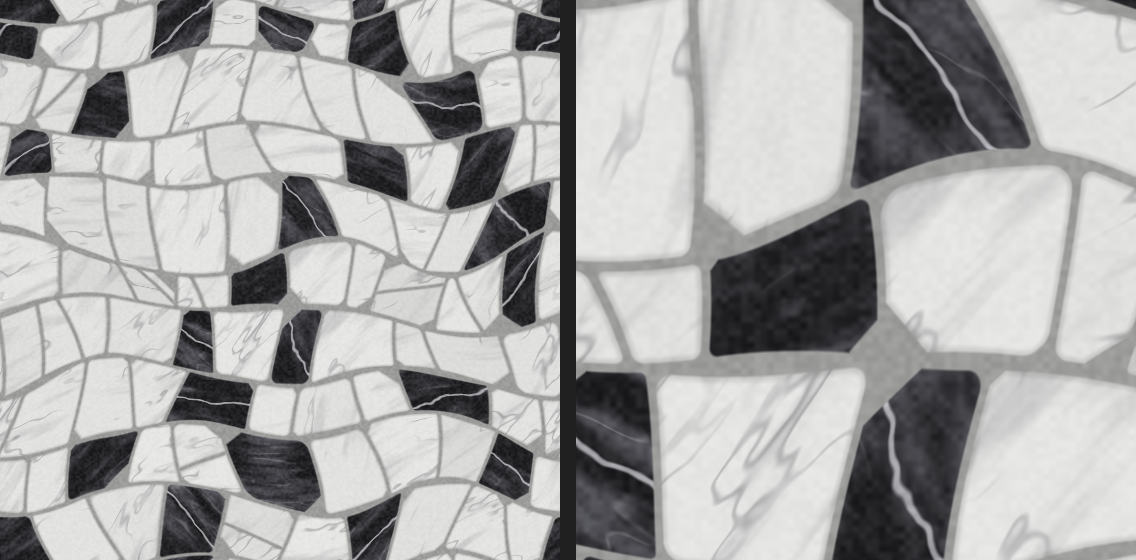
Left, the full canvas; right, a detail of the centre.
Reproduce this texture procedurally as a Shadertoy shader.

```glsl
const vec2 GRID = vec2(10.0, 9.0);     // stones per row, rows
const float GAP = 0.0027;              // half width of the joints
const float ROW_WOBBLE = 0.62;
const float COLUMN_JITTER = 0.5;
const float COLUMN_SLANT = 0.42;
const float WARP = 0.019;
const float MAX_CUT = 0.036;           // largest chipped corner
const float SPLIT_SHARE = 0.16;
const float DARK_LIMIT = 0.42;
const float FREE = 4096.0;             // period for noise local to a stone
const float TAU = 6.2831853;
const vec3 GROUT = vec3(0.61, 0.61, 0.605);
const vec3 WHITE = vec3(0.905, 0.905, 0.9);
const vec3 VEIN_GREY = vec3(0.56, 0.56, 0.57);
const vec3 BLACK = vec3(0.125, 0.125, 0.135);
const vec3 SLATE = vec3(0.31, 0.31, 0.335);
const vec3 PALE_VEIN = vec3(0.72, 0.72, 0.74);

float hash(vec2 p) {
    return fract(sin(dot(p, vec2(127.1, 311.7))) * 43758.5453);
}

vec2 wrap(vec2 cell, vec2 period) {
    return floor(mod(cell + 0.5, period));
}

float noise(vec2 p, vec2 period) {
    vec2 i = floor(p), f = fract(p);
    f = f * f * (3.0 - 2.0 * f);
    float a = hash(wrap(i, period));
    float b = hash(wrap(i + vec2(1, 0), period));
    float c = hash(wrap(i + vec2(0, 1), period));
    float d = hash(wrap(i + vec2(1, 1), period));
    return mix(mix(a, b, f.x), mix(c, d, f.x), f.y);
}

float fbm(vec2 p) {
    float sum = 0.0, weight = 0.55;
    for (int i = 0; i < 3; i++) {
        sum += weight * noise(p, vec2(FREE));
        p = p * 2.1 + 7.3;
        weight *= 0.5;
    }
    return sum;
}

// Height of the wavy line below a row
float rowEdge(float row, float x) {
    vec2 period = vec2(GRID.x * 0.5, GRID.y);
    return row + ROW_WOBBLE * (noise(vec2(x * 0.5, row), period) - 0.5);
}

// Position of the slanted line left of a stone
float columnEdge(vec2 cell, float y) {
    vec2 id = wrap(cell, GRID);
    float shift = hash(vec2(id.y, 41.0));
    float jitter = COLUMN_JITTER * (hash(id + 13.7) - 0.5);
    float slant = COLUMN_SLANT * (hash(id + 29.3) - 0.5);
    return cell.x + shift + jitter + slant * (y - cell.y - 0.5) * 2.0;
}

vec2 corner(vec2 cell, float row) {
    float y = rowEdge(row, columnEdge(cell, row));
    return vec2(columnEdge(cell, y), y) / GRID;
}

float side(vec2 p, vec2 a, vec2 b) {
    vec2 e = normalize(b - a), v = p - a;
    return e.x * v.y - e.y * v.x;
}

vec2 rotate(vec2 p, float angle) {
    float c = cos(angle), s = sin(angle);
    return vec2(c * p.x + s * p.y, c * p.y - s * p.x);
}

vec3 whiteMarble(vec2 q, float tone) {
    float streak = smoothstep(0.45, 0.85, fbm(q * vec2(9.0, 48.0)));
    float ridge = abs(fbm(q * vec2(10.0, 27.0) + 31.0) - 0.48);
    float vein = (1.0 - smoothstep(0.0, 0.035, ridge)) * smoothstep(0.35, 0.8, noise(q * 22.0, vec2(FREE)));
    vec3 color = WHITE - 0.03 * tone;
    return mix(color, VEIN_GREY, 0.32 * streak + 0.5 * vein);
}

vec3 blackMarble(vec2 q, float chance) {
    float cloud = smoothstep(0.3, 0.8, fbm(q * vec2(14.0, 50.0)));
    float bend = 0.022 * (fbm(q * 26.0) - 0.48);
    float line = 1.0 - smoothstep(0.0006, 0.0032, abs(q.y - floor(q.y) - 0.5 + bend));
    float ridge = abs(fbm(q * vec2(9.0, 26.0) + 11.0) - 0.48);
    float wisp = 0.3 * (1.0 - smoothstep(0.0, 0.03, ridge));
    return mix(mix(BLACK, SLATE, cloud), PALE_VEIN, max(wisp * cloud, line * step(0.55, chance) * 0.85));
}

void mainImage(out vec4 fragColor, in vec2 fragCoord) {
    vec2 uv = fragCoord / iResolution.xy;
    vec2 p = uv + WARP * sin(TAU * vec2(2.0 * uv.y - uv.x, 2.0 * uv.x + uv.y) + vec2(1.0, 0.4));
    vec2 g = p * GRID;

    // Find the row, then the stone in it
    vec2 cell = floor(g);
    cell.y += step(rowEdge(cell.y + 1.0, g.x), g.y) - step(g.y, rowEdge(cell.y, g.x));
    for (int i = 0; i < 2; i++) {
        cell.x += step(columnEdge(cell + vec2(1, 0), g.y), g.x) - step(g.x, columnEdge(cell, g.y));
    }
    vec2 id = wrap(cell, GRID);

    // Distances to the four sides
    vec2 right = cell + vec2(1, 0);
    vec2 bl = corner(cell, cell.y), br = corner(right, cell.y);
    vec2 tl = corner(cell, cell.y + 1.0), tr = corner(right, cell.y + 1.0);
    float low = min(side(p, bl, br), (g.y - rowEdge(cell.y, g.x)) / GRID.y);
    float high = min(side(p, tr, tl), (rowEdge(cell.y + 1.0, g.x) - g.y) / GRID.y);
    vec2 across = vec2(side(p, tl, bl), side(p, br, tr));
    if (hash(id + 3.1) > 0.5) across = across.yx;

    // Black stones are kept apart within a row
    float rank = hash(id + 5.9);
    float beside = min(hash(wrap(cell - vec2(1, 0), GRID) + 5.9), hash(wrap(right, GRID) + 5.9));
    bool dark = rank < min(beside, DARK_LIMIT);

    // Split some white stones, chip and round the corners
    vec2 local = p - 0.25 * (bl + br + tl + tr);
    float cleft = rotate(local, TAU * hash(id + 8.3)).x + 0.008;
    bool split = !dark && hash(id + 17.9) < SPLIT_SHARE;
    vec2 inset = vec2(min(across.x, across.y), min(low, high));
    if (split) inset.x = min(inset.x, abs(cleft));
    float radius = mix(0.006, 0.02, pow(hash(id + 2.7), 2.0));
    float d = radius - length(max(radius - inset, 0.0));
    vec2 cut = MAX_CUT * pow(vec2(hash(id + 6.1), hash(id + 9.4)), vec2(2.0));
    d = min(d, 0.707 * min(across.x + low - cut.x, across.y + high - cut.y));

    // Stone surface in its own turned frame
    float seed = hash(id + 11.2) + (split && cleft > 0.0 ? 0.37 : 0.0);
    float turn = dark ? mix(-1.1, 0.9, seed) : mix(0.1, 1.2, fract(seed * 3.0));
    vec2 q = rotate(local, turn) + floor(seed * vec2(83.0, 61.0)) + 0.5;
    vec3 stone = dark ? blackMarble(q, hash(id + 4.4)) : whiteMarble(q, seed);
    stone *= mix(dark ? 1.15 : 0.88, 1.0, smoothstep(GAP, GAP + 0.005, d));

    // Joints and fine grain
    float grain = noise(uv * 256.0, vec2(256.0)) - 0.5;
    float soft = 0.0007 + 0.6 / iResolution.y;
    vec3 color = mix(GROUT + 0.07 * grain, stone + (dark ? 0.09 : 0.03) * grain, smoothstep(GAP - soft, GAP + soft, d));
    fragColor = vec4(color, 1.0);
}
```
